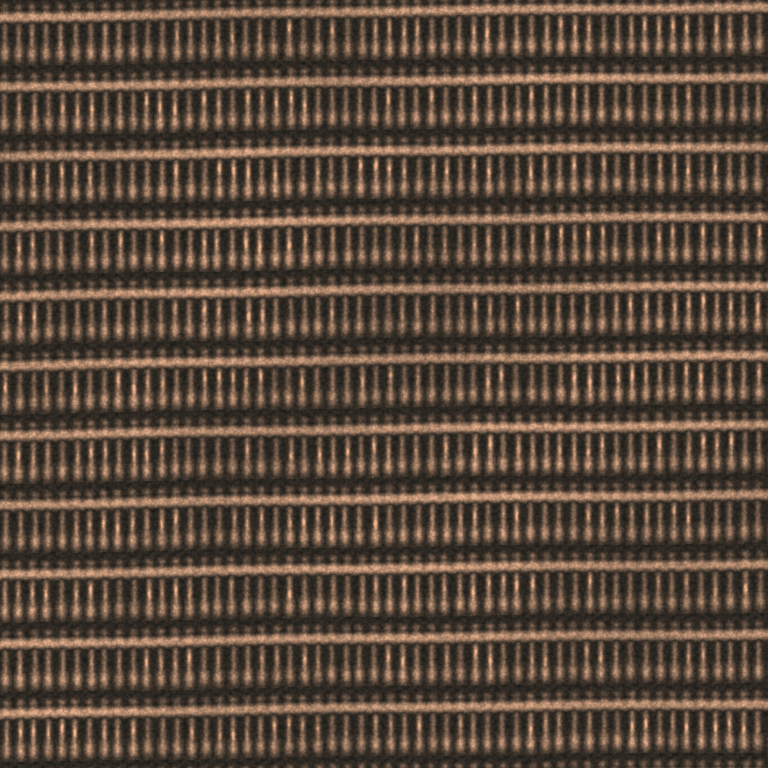
Give the GLSL for this texture, as a Shadertoy shader.

```glsl
// Ribbed woven cloth: tan cords cross a dark ground, each with a fringe of beaded stitches.
// Every thread is a soft bell curve in row and column units; the sum picks a tone
// between dark and tan, roughened by cellular grain and slow uneven wear.

float hash(vec2 p) {
    return fract(sin(dot(p, vec2(127.1, 311.7))) * 43758.545);
}

// Cellular noise: distance to the nearest jittered point
float cellular(vec2 p) {
    vec2 cell = floor(p), f = p - cell;
    float nearest = 2.0;
    for (int j = -1; j <= 1; j++)
        for (int i = -1; i <= 1; i++) {
            vec2 o = vec2(i, j);
            vec2 jitter = vec2(hash(cell + o), hash(cell + o + 57.3));
            nearest = min(nearest, length(o + jitter - f));
        }
    return nearest;
}

float bell(float x, float width) {
    return exp(-x * x / (width * width));
}

void mainImage(out vec4 fragColor, in vec2 fragCoord) {
    vec2 p = fragCoord / iResolution.xy;

    // Rows rise to the right with a slight bow; v runs downward from the cord's centre
    float sag = 0.0018 * sin(3.14 * p.x) + 0.0006 * sin(p.x * 17.0 + p.y * 9.0);
    float down = (1.0 - p.y - 0.0230 + 0.0135 * p.x + sag) * 11.03;
    float row = floor(down + 0.3);
    float v = down - row;

    // Columns of stitches; u runs from -0.5 to 0.5 across each one
    float across = p.x * 54.0 + 0.13 + 0.08 * sin(row * 2.4 + p.x * 23.0);
    float column = floor(across);
    vec2 stitch = vec2(column, row);
    float u = across - column - 0.5 + 0.12 * (hash(stitch + 3.7) - 0.5);
    float wear = hash(stitch);

    // Shaft: thin and dim, fading in below the cord
    float shaft = bell(u, 0.20) * smoothstep(0.03, 0.16, v) * (1.0 - smoothstep(0.56, 0.70, v));
    shaft *= 0.44 + 0.18 * wear;

    // Bead: a wide pointed swelling at the foot of the shaft
    float bead = bell(u, 0.33) * bell(v - 0.53 - 0.03 * (wear - 0.5), 0.125);
    bead *= 0.60 + 0.16 * hash(stitch + 5.1);

    // Small bright glints on some shafts
    float glint = bell(u, 0.13) * bell(v - 0.21 - 0.16 * hash(stitch + 9.1), 0.065);
    glint *= 0.55 * smoothstep(0.2, 1.0, wear);

    // Cord with a twisted sheen, and small bumps above it
    float cord = 1.0 - smoothstep(0.01, 0.115, abs(v + 0.008 * cos(6.283 * u)));
    cord *= 0.84 + 0.08 * cos(6.283 * u) + 0.10 * (wear - 0.5) * bell(u, 0.25);
    float bump = (0.36 + 0.16 * wear) * bell(u, 0.27) * bell(v + 0.145, 0.05);

    // Dark ground: weak dotted weave in the band between rows
    float band = smoothstep(0.60, 0.72, v) + 1.0 - smoothstep(-0.24, -0.12, v);
    float dots = sin(across * 6.283) * sin(down * 50.0);
    float ground = 0.065 + band * (0.025 + 0.035 * dots);

    // Fibre grain at two scales, and slow unevenness over the cloth
    float grain = 0.6 * cellular(p * 170.0) + 0.4 * cellular(p * 290.0 + 7.0) - 0.46;
    float uneven = sin(p.x * 11.0 + 2.0 * sin(p.y * 7.0)) + sin(p.y * 13.0 - p.x * 5.0);
    float thread = max(cord, max(shaft, bead) + 0.3 * min(shaft, bead) + glint) + bump;
    thread *= 1.0 + 0.05 * uneven;
    float tone = ground + thread - grain * (0.20 + 0.42 * thread);

    vec3 color = mix(vec3(0.105, 0.104, 0.092), vec3(0.79, 0.607, 0.483), clamp(tone, 0.0, 1.15));
    color += vec3(0.10, 0.03, -0.02) * glint;
    fragColor = vec4(color, 1.0);
}
```
